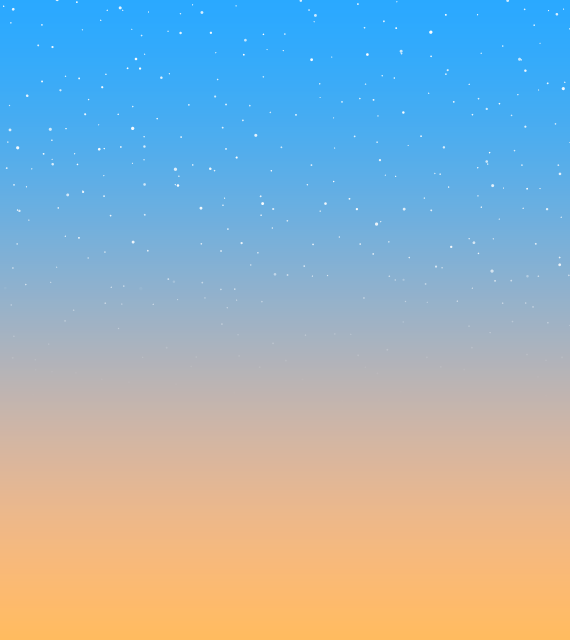
Reproduce this background procedurally as a Shadertoy shader.

```glsl
const vec3 ZENITH = vec3(0.155, 0.662, 1.0);
const vec3 HORIZON = vec3(1.0, 0.735, 0.37);

vec3 hash32(vec2 p) {
    vec3 q = fract(p.xyx * vec3(0.1031, 0.1030, 0.0973));
    q += dot(q, q.yxz + 33.33);
    return fract((q.xxy + q.yzz) * q.zyx);
}

// Each channel crosses from zenith to horizon along its own curve.
vec3 skyColor(float depth) {
    vec3 blend = vec3(smoothstep(-0.07, 1.0, depth), depth, pow(depth, 1.48));
    return mix(ZENITH, HORIZON, blend);
}

float disc(vec2 p, float radius, float pixel) {
    return clamp((radius - length(p)) / pixel + 0.5, 0.0, 1.0);
}

// One jittered star per occupied grid cell.
float starLayer(vec2 p, float cellSize, float radius, float density, float seed, float pixel) {
    vec2 cell = floor(p / cellSize);
    vec3 place = hash32(cell + seed);
    vec3 traits = hash32(cell + seed + 71.7);
    vec2 center = (cell + mix(vec2(0.1), vec2(0.9), place.xy)) * cellSize;
    float size = radius * mix(0.7, 1.15, traits.x);
    float present = step(place.z, density);
    return present * mix(0.7, 1.0, traits.y) * disc(p - center, size, pixel);
}

void mainImage(out vec4 fragColor, in vec2 fragCoord) {
    vec2 p = fragCoord / iResolution.y;
    float pixel = 1.0 / iResolution.y;
    vec3 color = skyColor(1.0 - p.y);

    // Bright stars stay high; faint ones thin out towards the horizon.
    float bright = starLayer(p, 0.06, 0.0022, 0.62, 13.0, pixel);
    float faint = starLayer(p, 0.036, 0.0012, 0.65, 47.0, pixel);
    bright *= smoothstep(0.54, 0.60, p.y);
    faint *= smoothstep(0.36, 0.68, p.y);

    color = mix(color, vec3(1.0), max(bright, faint));
    fragColor = vec4(color, 1.0);
}
```
